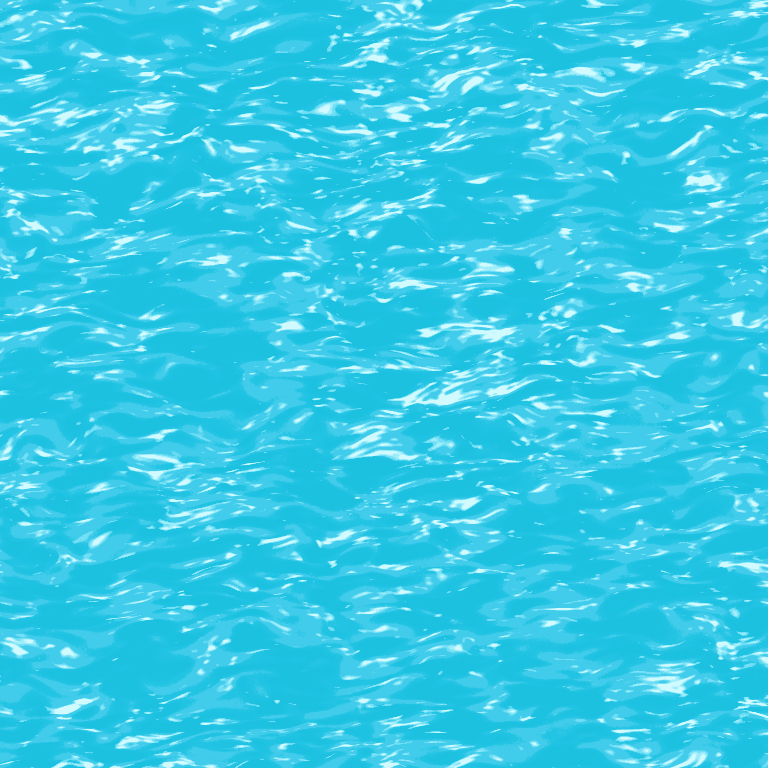
Write a Shadertoy shader that draws this texture.

```glsl
// Bright turquoise water: flat streaky ripples with clusters of broken white glints.
// Warped, horizontally stretched gradient noise gives a ripple field and a glint
// field, each of about unit variance, which are cut into five tones.

vec2 hash22(vec2 p) {
    vec3 q = fract(p.xyx * vec3(0.1031, 0.1030, 0.0973));
    q += dot(q, q.yzx + 33.33);
    return fract((q.xx + q.yz) * q.zy);
}

float cornerSlope(vec2 cell, vec2 offset) {
    return dot(hash22(cell) * 2.0 - 1.0, offset);
}

// Gradient noise scaled to a standard deviation near one
float noise(vec2 p) {
    vec2 i = floor(p), f = p - i;
    vec2 w = f * f * f * (f * (f * 6.0 - 15.0) + 10.0);
    vec2 e = vec2(1.0, 0.0);
    float low = mix(cornerSlope(i, f), cornerSlope(i + e, f - e), w.x);
    float high = mix(cornerSlope(i + e.yx, f - e.yx), cornerSlope(i + 1.0, f - 1.0), w.x);
    return 5.7 * mix(low, high, w.y);
}

// Thin winding crests along the zero lines of the noise
float crests(vec2 p) {
    return (0.8 - abs(noise(p))) / 0.6;
}

// Bends the streaks and tilts them slightly up to the right
vec2 warp(vec2 p) {
    p.y -= 0.07 * p.x;
    p += vec2(0.008, 0.005) * vec2(noise(p * vec2(5.0, 9.0) + 31.0), noise(p * vec2(5.0, 9.0) + 57.0));
    p += vec2(0.006, 0.0035) * vec2(noise(p * vec2(14.0, 28.0) + 83.0), noise(p * vec2(15.0, 26.0) + 11.0));
    return p;
}

void mainImage(out vec4 fragColor, in vec2 fragCoord) {
    vec2 uv = fragCoord / iResolution.y;
    vec2 p = warp(uv);

    // Ripples: broad swells, winding crests and small streaks
    float ripple = 0.6 * noise(p * vec2(9.0, 28.0) + 7.0)
                 + 0.6 * crests(p * vec2(11.0, 36.0) + 41.0)
                 + 0.53 * noise(p * vec2(26.0, 85.0) + 19.0);

    // Glints: ripple tops broken into short dashes, sparser in calm areas
    float glint = 0.6 * ripple
                + 0.2 * noise(uv * 3.0 + 5.0)
                + 0.48 * noise(p * vec2(20.0, 75.0) + 63.0)
                + 0.6 * noise(p * vec2(62.0, 190.0) + 29.0);

    // Faint grain roughens the tone borders
    float grain = hash22(floor(uv * 512.0)).x - 0.5;
    ripple += 0.25 * grain;
    glint += 0.15 * grain;

    // Five tones from open water to white sparkle
    vec3 color = vec3(0.11, 0.755, 0.88);
    color += vec3(0.025, 0.012, 0.01) * smoothstep(-0.9, 0.1, ripple);
    color = mix(color, vec3(0.26, 0.80, 0.92), smoothstep(0.08, 0.58, ripple));
    color = mix(color, vec3(0.44, 0.87, 0.96), smoothstep(0.98, 1.32, glint));
    color = mix(color, vec3(0.62, 0.93, 0.98), smoothstep(1.46, 1.72, glint));
    color = mix(color, vec3(0.82, 0.98, 1.0), smoothstep(1.80, 2.08, glint));

    fragColor = vec4(color, 1.0);
}
```
